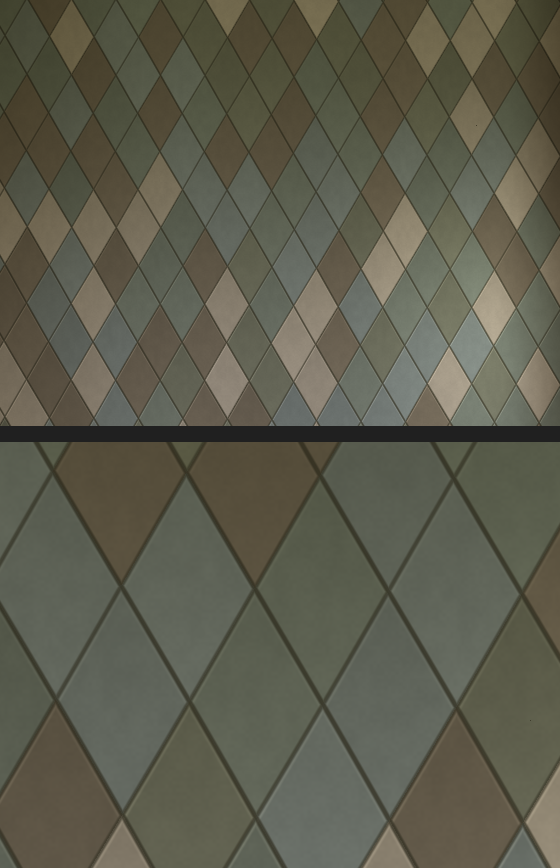
Top: the whole. Bottom: its middle third, enlarged.
A Shadertoy shader for this pattern:

```glsl
// Wall of painted diamond tiles with thin grooves, lit softly from the lower right.

const vec2 TILE_SIZE = vec2(0.1045, 0.179);   // in canvas heights
const vec2 TILE_ORIGIN = vec2(0.0325, 0.051); // centre of one tile
const float TILT = 0.012;
const float GROOVE_HALF_WIDTH = 0.0019;

float hash(vec2 p) {
    return fract(sin(dot(p, vec2(127.1, 311.7))) * 43758.5453);
}

float valueNoise(vec2 p) {
    vec2 i = floor(p);
    vec2 f = fract(p);
    f = f * f * (3.0 - 2.0 * f);
    float low = mix(hash(i), hash(i + vec2(1.0, 0.0)), f.x);
    float high = mix(hash(i + vec2(0.0, 1.0)), hash(i + vec2(1.0, 1.0)), f.x);
    return mix(low, high, f.y);
}

// Axes that turn each diamond into a unit square
vec2 diamondAxes(vec2 p, vec2 size) {
    vec2 q = p / size;
    return vec2(q.x + q.y, q.x - q.y);
}

// Random paint for one tile
vec3 tilePaint(vec2 cell) {
    vec3 beige = vec3(0.520, 0.485, 0.425);
    vec3 brown = vec3(0.375, 0.342, 0.285);
    vec3 olive = vec3(0.365, 0.368, 0.308);
    vec3 sage  = vec3(0.368, 0.388, 0.345);
    vec3 slate = vec3(0.390, 0.412, 0.390);
    float pick = hash(cell + 17.0);
    vec3 paint = slate;
    if (pick < 0.80) paint = sage;
    if (pick < 0.60) paint = olive;
    if (pick < 0.43) paint = brown;
    if (pick < 0.20) paint = beige;
    return paint * (0.96 + 0.08 * hash(cell + 53.0));
}

// Room light: warm and dim above, neutral below, with a glow and dark borders
vec3 roomLight(vec2 p, float halfWidth) {
    float rise = smoothstep(-0.5, 0.5, p.y);
    vec3 light = mix(vec3(1.06, 1.06, 1.09), vec3(0.84, 0.83, 0.70), rise);
    vec2 toGlow = (p - vec2(0.50, -0.27)) / vec2(0.27, 0.32);
    light += vec3(0.30, 0.31, 0.29) * exp(-dot(toGlow, toGlow));
    float leftShade = smoothstep(-halfWidth - 0.15, -0.15, p.x);
    float rightShade = 1.0 - smoothstep(halfWidth - 0.16, halfWidth + 0.05, p.x);
    light *= mix(vec3(0.80, 0.78, 0.72), vec3(1.0), leftShade);
    return light * mix(vec3(0.68, 0.65, 0.60), vec3(1.0), rightShade);
}

// Soft-edged band around a signed distance of zero
float band(float d, float halfWidth, float blur) {
    return 1.0 - smoothstep(halfWidth - blur, halfWidth + blur, abs(d));
}

void mainImage(out vec4 fragColor, in vec2 fragCoord) {
    vec2 p = (fragCoord - 0.5 * iResolution.xy) / iResolution.y;
    float halfWidth = 0.5 * iResolution.x / iResolution.y;
    float blur = max(0.0011, 0.75 / iResolution.y);

    // Slightly tilted and uneven lattice
    vec2 wallPos = p - TILE_ORIGIN;
    wallPos.y += TILT * wallPos.x;
    wallPos += 0.0012 * sin(wallPos.yx * vec2(13.0, 9.0));
    vec2 axes = diamondAxes(wallPos, TILE_SIZE) + 0.5;
    vec2 cell = floor(axes);
    vec2 local = fract(axes) - 0.5;

    // Signed distances to the nearest groove of each direction
    vec2 edge = local - 0.5 * sign(local);
    vec2 dist = edge / length(1.0 / TILE_SIZE);

    // Painted face with gentle sheen and grain
    vec3 color = tilePaint(cell);
    color *= 1.0 + 0.04 * (local.y - local.x);
    color *= 0.98 + 0.04 * valueNoise(p * vec2(90.0, 60.0));
    color *= 0.985 + 0.03 * valueNoise(p * 350.0);

    // Dark grooves, deeper on the falling diagonals
    float falling = band(dist.x, GROOVE_HALF_WIDTH, blur);
    float rising = band(dist.y, GROOVE_HALF_WIDTH * 0.85, blur);
    float groove = max(0.72 * falling, 0.58 * rising);

    // Pale bevels beside the grooves where the light grazes them
    float grazing = 1.0 - smoothstep(-0.35, 0.15, p.y);
    float bevel = band(dist.y - 0.0028, 0.0009, blur);
    bevel = max(bevel, 0.6 * band(dist.x + 0.0031, 0.0009, blur));
    color += vec3(0.11, 0.105, 0.095) * bevel * mix(0.2, 1.0, grazing);
    color = mix(color, vec3(0.19, 0.18, 0.13), groove);

    color *= roomLight(p, halfWidth);
    fragColor = vec4(clamp(color, 0.0, 1.0), 1.0);
}
```
